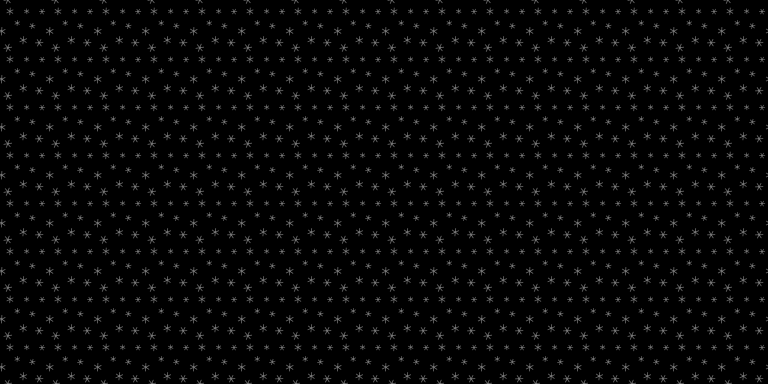
A Shadertoy shader for this pattern:

```glsl
// Small grey six-armed snow stars scattered on black.
// A motif of 3 x 3 jittered cells, one star in each, repeats 16 x 8 times,
// so the canvas tiles. Arms are antialiased by analytic box coverage.

const vec2 CELLS = vec2(48.0, 24.0);   // whole multiples of the motif
const float MOTIF = 3.0;               // cells per motif side
const float TAU = 6.2831853;
const vec3 INK = vec3(0.46);
const vec3 GROUND = vec3(0.0);

vec2 hash22(vec2 p) {
    vec3 q = fract(p.xyx * vec3(0.1031, 0.1030, 0.0973));
    q += dot(q, q.yzx + 33.33);
    return fract((q.xx + q.yz) * q.zy);
}

// Share of a pixel-wide window at x that lies inside [-halfSize, halfSize]
float boxCoverage(float x, float halfSize, float pixel) {
    float lo = max(x - 0.5 * pixel, -halfSize);
    float hi = min(x + 0.5 * pixel, halfSize);
    return max(hi - lo, 0.0) / pixel;
}

// Three crossed bars form the six arms
float star(vec2 p, float radius, float halfWidth, float angle, float pixel) {
    float cover = 0.0;
    for (int i = 0; i < 3; i++) {
        float a = angle + float(i) * TAU / 6.0;
        vec2 dir = vec2(cos(a), sin(a));
        float along = dot(p, dir);
        float across = dot(p, vec2(-dir.y, dir.x));
        cover += boxCoverage(along, radius, pixel)
               * boxCoverage(across, halfWidth, pixel);
    }
    return min(cover, 1.0);
}

// Star centre inside its cell: rows are staggered, columns rise and fall
vec2 starCentre(vec2 id) {
    float wave = id.y < 0.5 ? 0.06 : 0.27;
    vec2 centre = vec2(fract(0.67 + 0.4 * id.y),
                       0.71 + wave * cos(TAU * id.x / MOTIF + 0.4));
    return centre + 0.12 * (hash22(id + 4.0) - 0.5);
}

// The first column and the last row of the motif hold the large stars
float starRadius(vec2 id) {
    bool large = id.x < 0.5 || id.y > 1.5;
    float variation = 0.92 + 0.16 * hash22(id + 11.0).x;
    return (large ? 0.245 : 0.185) * variation;
}

float starField(vec2 p, float pixel) {
    vec2 cell = floor(p);
    float cover = 0.0;
    for (int y = -1; y <= 1; y++) {
        for (int x = -1; x <= 1; x++) {
            vec2 neighbour = cell + vec2(x, y);
            vec2 id = mod(neighbour, MOTIF);
            float radius = starRadius(id);
            float halfWidth = 0.012 + 0.045 * radius;
            float angle = hash22(id + 23.0).y * TAU / 6.0;
            vec2 local = p - neighbour - starCentre(id);
            cover = max(cover, star(local, radius, halfWidth, angle, pixel));
        }
    }
    return cover;
}

void mainImage(out vec4 fragColor, in vec2 fragCoord) {
    vec2 uv = fragCoord / iResolution.xy;
    uv.y = 1.0 - uv.y;                 // count rows from the top
    float pixel = CELLS.y / iResolution.y;
    float cover = starField(uv * CELLS, pixel);
    fragColor = vec4(mix(GROUND, INK, cover), 1.0);
}
```
